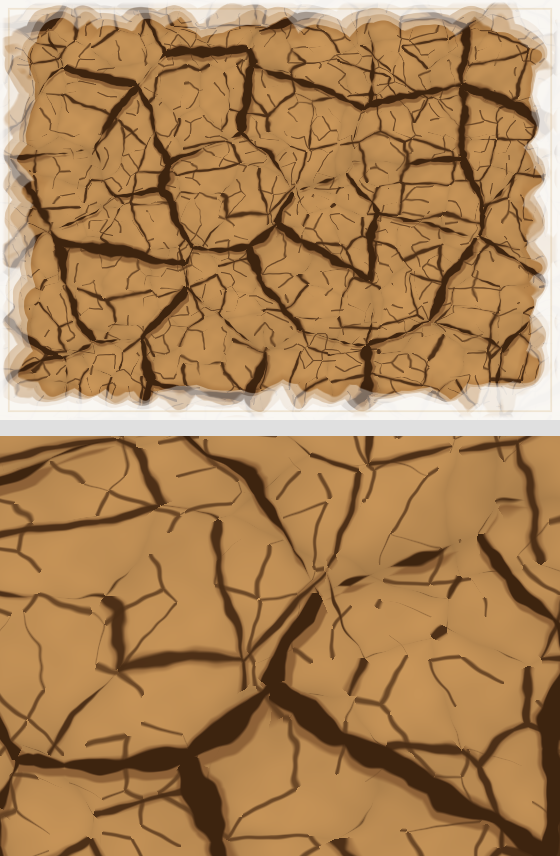
Top: the whole. Bottom: its middle third, enlarged.
Reproduce this texture procedurally as a Shadertoy shader.

```glsl
// Sun-baked cracked mud with torn, translucent layered edges on white paper, tileable.
const float TAU = 6.2831853;
// Colours
const vec3 PAPER = vec3(0.985, 0.98, 0.97);
const vec3 FRAME = vec3(0.93, 0.88, 0.79);
const vec3 CLAY = vec3(0.76, 0.565, 0.335);
const vec3 RUST = vec3(0.64, 0.43, 0.22);
const vec3 WALL = vec3(0.55, 0.375, 0.21);
const vec3 CHASM = vec3(0.24, 0.14, 0.06);
// Whole cell counts across the canvas
const vec2 PLATES = vec2(6, 5), SLABS = vec2(15, 12), CHIPS = vec2(33, 25);
const vec2 SCALLOPS = vec2(16, 12);
// Widest half-widths of the cracks, in canvas heights
const float PLATE_GAP = 0.0115, SLAB_GAP = 0.0027, CHIP_GAP = 0.0017;
// Torn border: inset and opacity of each layer, from the outside in
const vec4 INSET = vec4(0.010, 0.033, 0.049, 0.067);
const vec4 OPACITY = vec4(0.10, 0.36, 0.37, 1.0);
const vec2 LAYER_SHIFT = vec2(0.004, -0.005);
const float CORNER = 0.13, FRAME_INSET = 0.021, EDGE_FADE = 0.014, WHISPER = 0.03;

vec2 hash22(vec2 p) {
    vec3 q = fract(p.xyx * vec3(0.1031, 0.1030, 0.0973));
    q += dot(q, q.yzx + 33.33);
    return fract((q.xx + q.yz) * q.zy);
}

vec2 canvasSize() { return vec2(iResolution.x / iResolution.y, 1.0); }

// Layered sines; whole frequencies keep them periodic
float waves(vec2 uv, vec2 freq, float seed) {
    vec2 a = TAU * freq * uv;
    return 0.5 * sin(a.x + 1.7 * sin(a.y + seed) + seed)
         + 0.5 * sin(a.y - 1.4 * sin(a.x + 2.3 * seed) + 1.9 * seed);
}

// The half-cell offset keeps the wrap exact despite rounding
vec2 wrapCell(vec2 cell, vec2 count) { return floor(mod(cell + 0.5, count)); }
vec2 seedPoint(vec2 cell, vec2 count) {
    return 0.08 + 0.84 * hash22(wrapCell(cell, count) + count);
}

// Wrapped cellular noise: distance to centre, distance to edge, random per edge
vec3 cellular(vec2 uv, vec2 count) {
    vec2 size = canvasSize() / count, base = floor(uv * count), f = fract(uv * count);
    vec2 home = vec2(0.0), toHome = vec2(0.0), other = vec2(0.0);
    float nearest = 1e3, edge = 1e3;
    for (int k = 0; k < 9; k++) {
        vec2 g = vec2(k % 3 - 1, k / 3 - 1);
        vec2 r = (g + seedPoint(base + g, count) - f) * size;
        if (length(r) < nearest) { nearest = length(r); toHome = r; home = g; }
    }
    for (int k = 0; k < 25; k++) {
        if (k == 12) continue;
        vec2 g = home + vec2(k % 5 - 2, k / 5 - 2);
        vec2 r = (g + seedPoint(base + g, count) - f) * size;
        float d = dot(0.5 * (toHome + r), normalize(r - toHome));
        if (d < edge) { edge = d; other = g; }
    }
    vec2 a = wrapCell(base + home, count), b = wrapCell(base + other, count);
    return vec3(nearest, edge, hash22(a * b + 3.0 * (a + b) + 1.0).x);
}

// Bends straight cell edges into ragged fractures
vec2 warp(vec2 uv) {
    vec2 w = 0.015 * vec2(waves(uv, vec2(3, 2), 1.0), waves(uv, vec2(2, 3), 4.0));
    w += 0.0034 * vec2(waves(uv, vec2(11, 8), 2.0), waves(uv, vec2(9, 10), 5.0));
    return uv + w + 0.0012 * vec2(waves(uv, vec2(37, 28), 3.0), waves(uv, vec2(33, 26), 6.0));
}

float gap(float edge, float halfWidth, float presence, float soft) {
    float w = mix(-soft, halfWidth, clamp(presence, 0.0, 1.0));
    return 1.0 - smoothstep(w - soft, w + soft, edge);
}

// Clay surface with three generations of cracks
vec3 mud(vec2 uv, float soft) {
    vec2 p = warp(uv);
    vec3 plate = cellular(p, PLATES), slab = cellular(p, SLABS), chip = cellular(p, CHIPS);
    vec3 below = cellular(warp(uv + vec2(-0.002, 0.006)), PLATES);
    float swell = 0.12 + 0.4 * waves(uv, vec2(4, 3), 7.0);
    float slabOn = 3.0 * (slab.z - 0.3) + 0.5 * waves(uv, vec2(9, 7), 8.0);
    float chipOn = 4.0 * (chip.z - 0.5) + 0.9 * waves(uv, vec2(5, 4), 9.0);
    // Uneven surface, sagging toward the fractures
    float tone = 1.0 + 0.03 * waves(uv, vec2(7, 5), 2.5) + 0.015 * waves(uv, vec2(23, 17), 3.5);
    tone -= 0.10 * exp(-70.0 * plate.y) + 0.06 * exp(-150.0 * slab.y);
    // Blocky crumbs roughen the rims; sloping walls show below each opening
    float crumble = 0.25 * (chip.x - 0.016);
    float wall = max(gap(plate.y + crumble, PLATE_GAP + 0.004, swell + 0.8 * plate.z, 1.5 * soft),
                     gap(below.y + crumble, PLATE_GAP + 0.004, swell + 0.8 * below.z, 1.5 * soft));
    vec3 color = mix(CLAY * tone, WALL, 0.95 * wall);
    color = mix(color, WALL, 0.7 * gap(slab.y, SLAB_GAP + 0.002, slabOn, 1.5 * soft));
    color = mix(color, mix(WALL, CHASM, 0.55), 0.9 * gap(chip.y, CHIP_GAP, chipOn, soft));
    color = mix(color, mix(WALL, CHASM, 0.88), 0.93 * gap(slab.y + 0.4 * crumble, SLAB_GAP, slabOn, soft));
    return mix(color, CHASM, gap(plate.y + crumble, PLATE_GAP, swell + 0.8 * plate.z, soft));
}

// Inward distance from the canvas border, scalloped like broken crust
float tornDistance(vec2 uv) {
    vec2 q = (0.5 - abs(fract(uv) - 0.5)) * canvasSize();
    float d = CORNER - length(max(CORNER - q, 0.0));
    return d + 0.026 - 0.75 * cellular(warp(uv), SCALLOPS).x + 0.016 * waves(uv, vec2(5, 4), 5.5);
}

void mainImage(out vec4 fragColor, in vec2 fragCoord) {
    vec2 uv = fract(fragCoord / iResolution.xy);
    float soft = max(0.0012, 0.8 / iResolution.y);
    vec3 clay = mud(uv, soft);
    // Paper with a hairline frame and a whisper of clay
    vec2 q = (0.5 - abs(uv - 0.5)) * canvasSize();
    float inset = min(q.x, q.y);
    float line = 1.0 - smoothstep(0.0, 2.0 * soft, abs(inset - FRAME_INSET));
    vec3 color = mix(mix(PAPER, FRAME, 0.8 * line), clay, WHISPER);
    // Crust layers, each torn a little further in, all clear of the seam
    for (int i = 0; i < 4; i++) {
        float d = tornDistance(uv + LAYER_SHIFT * float(3 - i)) - INSET[i];
        float cover = smoothstep(0.003, EDGE_FADE, inset) * smoothstep(-1.5 * soft, 1.5 * soft, d);
        vec3 stain = mix(RUST / CLAY, vec3(1.0), 0.55 + 0.45 * smoothstep(0.0, 0.03, d));
        color = mix(color, clay * stain, cover * OPACITY[i]);
    }
    fragColor = vec4(color, 1.0);
}
```
